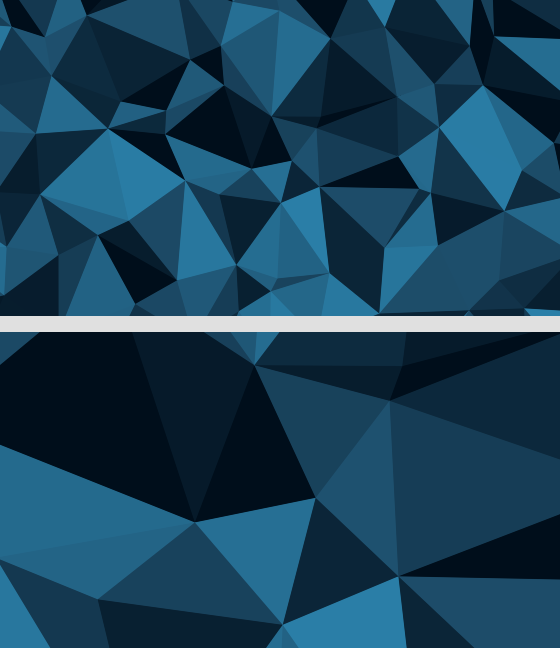
Top, the full canvas; bottom, a detail of the centre.
Give the GLSL for this background, as a WebGL 1 fragment shader.

```glsl
precision highp float;

uniform vec2 u_resolution;

#define GRID_ROWS 5.6
#define JITTER 0.47
#define DIAGONAL_VARIETY 0.4
#define TONE_SCATTER 0.45
#define BLACK_SHARE 0.11
#define EDGE_SOFTNESS 0.6
#define DARK vec3(0.0, 0.055, 0.105)
#define MIDDLE vec3(0.11, 0.29, 0.40)
#define LIGHT vec3(0.165, 0.50, 0.66)

float hash(vec2 p) {
  return fract(sin(dot(p, vec2(127.1, 311.7))) * 43758.5453);
}

float cross2(vec2 a, vec2 b) {
  return a.x * b.y - a.y * b.x;
}

// Grid point moved at random, never past its neighbours
vec2 meshVertex(vec2 id) {
  vec2 offset = vec2(hash(id + 3.7), hash(id + 41.3)) - 0.5;
  return id + 2.0 * JITTER * offset;
}

// Signed distance to the line a-b, positive on its left
float leftOf(vec2 p, vec2 a, vec2 b) {
  return cross2(normalize(b - a), p - a);
}

// Soft coverage of a counter-clockwise triangle
float coverage(vec2 p, vec2 a, vec2 b, vec2 c, float blur) {
  float inside = min(leftOf(p, a, b), min(leftOf(p, b, c), leftOf(p, c, a)));
  return smoothstep(-blur, blur, inside);
}

// True if the segment a-c separates b from d
bool separates(vec2 a, vec2 c, vec2 b, vec2 d) {
  return cross2(c - a, b - a) * cross2(c - a, d - a) < 0.0;
}

// Evenly spread but irregular tone for each half of a cell
vec3 facetColor(vec2 cell, float side) {
  float spread = dot(cell, vec2(0.7549, 0.5698)) + 0.382 * side;
  float u = fract(spread + TONE_SCATTER * hash(cell + 17.0 * side + 8.1));
  float tone = u < BLACK_SHARE ? 0.0 : u - 0.1 * sin(3.1416 * u);
  vec3 shade = mix(DARK, MIDDLE, min(2.0 * tone, 1.0));
  return mix(shade, LIGHT, max(2.0 * tone - 1.0, 0.0));
}

void main() {
  vec2 p = gl_FragCoord.xy / u_resolution.y * GRID_ROWS;
  float blur = EDGE_SOFTNESS * GRID_ROWS / u_resolution.y;
  vec3 sum = vec3(0.0);
  float weight = 0.0;

  // Every quad that can reach this point
  for (int y = -1; y <= 1; y++) {
    for (int x = -1; x <= 1; x++) {
      vec2 cell = floor(p) + vec2(float(x), float(y));
      vec2 a = meshVertex(cell);
      vec2 b = meshVertex(cell + vec2(1.0, 0.0));
      vec2 c = meshVertex(cell + vec2(1.0, 1.0));
      vec2 d = meshVertex(cell + vec2(0.0, 1.0));

      // Split along a valid diagonal, mostly the shorter one
      float bias = 1.0 + DIAGONAL_VARIETY * (2.0 * hash(cell + 71.9) - 1.0);
      bool preferAC = distance(a, c) < distance(b, d) * bias;
      bool useAC = separates(a, c, b, d) && (preferAC || !separates(b, d, a, c));

      float first = useAC ? coverage(p, a, b, c, blur) : coverage(p, a, b, d, blur);
      float second = useAC ? coverage(p, a, c, d, blur) : coverage(p, b, c, d, blur);
      sum += first * facetColor(cell, 0.0) + second * facetColor(cell, 1.0);
      weight += first + second;
    }
  }

  gl_FragColor = vec4(sum / max(weight, 0.001), 1.0);
}
```
